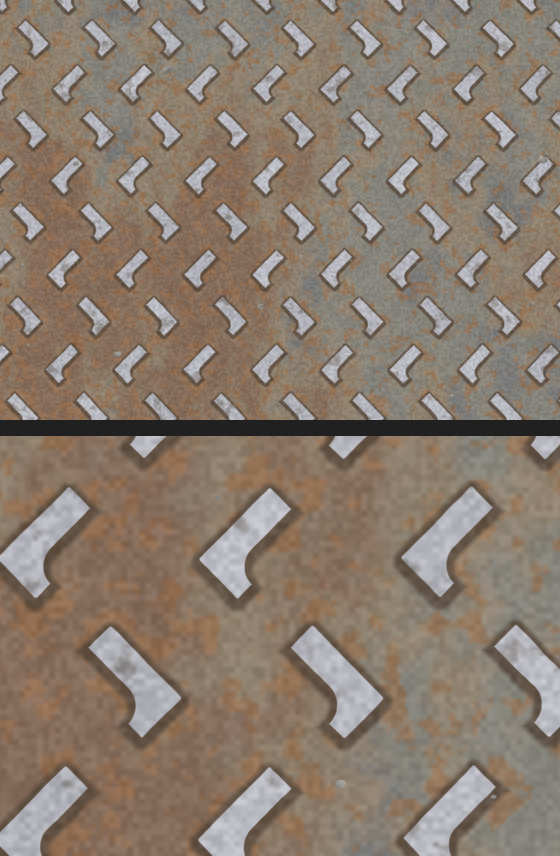
Top, the full canvas; bottom, a detail of the centre.
A Shadertoy shader for this texture:

```glsl
// Worn steel tread plate: rows of raised, alternately mirrored lugs on rust-stained metal.
#define PITCH vec2(0.1613, 0.109)   // lug spacing in canvas heights
#define PHASE vec2(0.712, 0.0903)   // reference lug, from the top left
#define STAGGER 0.45                // shift of every second row
#define LUG_LENGTH 0.080
#define LUG_WIDTH 0.0243
#define FOOT_WIDTH 0.044
#define FOOT_FLAT 0.016
#define RIM_WIDTH 0.0065
#define JITTER 0.0018
#define RUST_AMOUNT 0.85
#define GRAIN 0.085

const vec3 STEEL = vec3(0.525, 0.52, 0.49);
const vec3 STAIN = vec3(0.46, 0.465, 0.475);
const vec3 TAN = vec3(0.575, 0.51, 0.425);
const vec3 RUST = vec3(0.51, 0.405, 0.34);
const vec3 ORANGE = vec3(0.60, 0.43, 0.29);
const vec3 RIM = vec3(0.35, 0.295, 0.245);
const vec3 LUG = vec3(0.715, 0.72, 0.75);

float hash(vec2 p) {
    vec3 q = fract(p.xyx * 0.1031);
    q += dot(q, q.yzx + 33.33);
    return fract((q.x + q.y) * q.z);
}

float noise(vec2 p) {
    vec2 i = floor(p), f = fract(p);
    f *= f * (3.0 - 2.0 * f);
    return mix(mix(hash(i), hash(i + vec2(1, 0)), f.x),
               mix(hash(i + vec2(0, 1)), hash(i + vec2(1, 1)), f.x), f.y);
}

float fbm(vec2 p) {
    float sum = 0.0, amp = 0.533;
    for (int i = 0; i < 4; i++) {
        sum += amp * noise(p);
        p = mat2(1.6, 1.2, -1.2, 1.6) * p + 17.3;
        amp *= 0.5;
    }
    return sum;
}

// Diagonal bar with a wide foot and a concave fillet on its lower right
float lugDistance(vec2 p) {
    p += vec2(0.037, 0.014);
    p = vec2(p.x + p.y, p.x - p.y) * 0.70711;
    vec2 halfSize = 0.5 * vec2(LUG_LENGTH, FOOT_WIDTH);
    vec2 q = abs(p - halfSize) - halfSize + 0.0015;
    float box = length(max(q, 0.0)) + min(max(q.x, q.y), 0.0) - 0.0015;
    float r = FOOT_WIDTH - LUG_WIDTH;
    vec2 c = r - (p - vec2(FOOT_FLAT, LUG_WIDTH));
    float notch = length(max(c, 0.0)) + min(max(c.x, c.y), 0.0) - r;
    return max(box, -notch);
}

// Nearest lug: x = face distance, y = distance of the lowered rim, z = lug seed
vec3 lugField(vec2 uv) {
    float depth = 1.0 - uv.y - PHASE.y;
    float row = 9.335 * depth * (1.0 - 0.0424 * depth);
    float column = (uv.x - PHASE.x) / (0.158 + 0.0074 * depth);
    vec3 field = vec3(1.0, 1.0, 0.0);
    for (int k = -1; k <= 1; k++) {
        float r = round(row) + float(k);
        float odd = mod(r, 2.0);
        float u = column + STAGGER * odd;
        vec2 id = vec2(round(u), r) + 40.0;
        vec2 p = vec2(u - round(u), r - row) * PITCH;
        p += JITTER * (vec2(hash(id), hash(id + 71.0)) - 0.5);
        float side = odd * 2.0 - 1.0;
        float d = lugDistance(p * vec2(side, 1.0));
        float rim = lugDistance((p + vec2(0.0, 0.003)) * vec2(side, 1.0));
        if (d < field.x) field.xz = vec2(d, hash(id + 23.0));
        field.y = min(field.y, rim);
    }
    return field;
}

// Sparse stone chips: x = coverage, y = brightness
vec2 chips(vec2 uv, float px) {
    vec2 g = uv * 9.0, id = floor(g);
    vec2 p = (fract(g) - 0.3 - 0.4 * vec2(hash(id + 5.0), hash(id + 9.0))) / 9.0;
    float size = mix(0.002, 0.011, pow(hash(id + 31.0), 3.0));
    float d = length(p * vec2(0.8, 1.1)) - size * (0.6 + 0.7 * noise(uv * 130.0));
    return vec2(step(0.84, hash(id + 3.0)) * smoothstep(px, -px, d),
                0.45 + 0.22 * noise(uv * 170.0) + 8.0 * p.y);
}

void mainImage(out vec4 fragColor, in vec2 fragCoord) {
    vec2 uv = fragCoord / iResolution.y;
    float px = 1.0 / iResolution.y;
    float fine = noise(uv * 210.0) - 0.5, mottled = fbm(uv * 34.0);
    vec3 lug = lugField(uv);
    float edgeWear = (mottled - 0.5) * 0.004;

    // Plate: bluish stains, tan film and a broad rusty area at lower left
    float corner = smoothstep(0.85, 0.1, length((uv - vec2(0.2, 0.25)) * vec2(1.0, 1.1)));
    float streak = fbm(uv * vec2(8.0, 3.0) + 4.0);
    float rust = streak + 0.42 * corner + 0.35 * (mottled - 0.5);
    vec3 color = mix(STEEL, STAIN, 0.75 * smoothstep(0.5, 0.72, fbm(uv * vec2(11.0, 6.0) + 30.0)));
    color = mix(color, TAN, 0.8 * smoothstep(0.47, 0.68, rust));
    color = mix(color, RUST, RUST_AMOUNT * smoothstep(0.67, 0.88, rust));

    // Rust halos and orange flecks gathered near the lugs
    float halo = smoothstep(0.032, 0.004, lug.y);
    color = mix(color, TAN, 0.45 * halo * smoothstep(0.35, 0.65, mottled));
    float flecks = smoothstep(0.58, 0.76, fbm(uv * 62.0) + 0.1 * halo + 0.06 * corner);
    color = mix(color, ORANGE, 0.6 * flecks);
    color += GRAIN * fine + 0.05 * (mottled - 0.5);

    // Dark sloped rim, then the bright scuffed face
    float rim = smoothstep(RIM_WIDTH + 0.003, RIM_WIDTH - 0.003, lug.y + edgeWear);
    color = mix(color, RIM + GRAIN * fine, 0.85 * rim);
    vec3 face = LUG + 0.05 * (lug.z - 0.5) + 1.5 * GRAIN * fine;
    face -= vec3(0.13, 0.15, 0.18) * smoothstep(0.56, 0.78, fbm(uv * 48.0 + lug.z * 9.0));
    color = mix(color, face, smoothstep(px, -px, lug.x + 0.5 * edgeWear));

    // Loose debris
    vec2 chip = chips(uv, px);
    color = mix(color, chip.y * vec3(1.0, 0.99, 0.95), chip.x);
    fragColor = vec4(clamp(color, 0.0, 1.0), 1.0);
}
```
